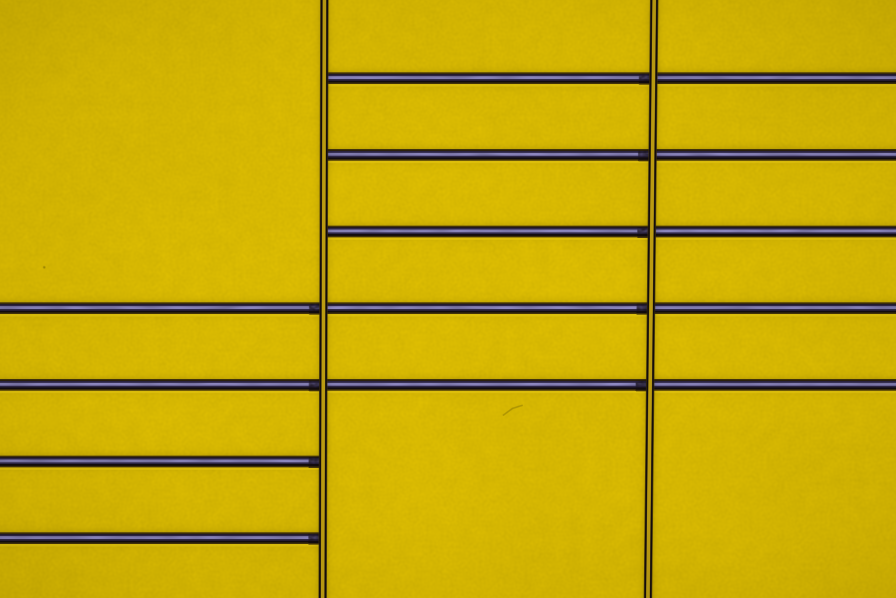
Reproduce this texture procedurally as a Shadertoy shader.

```glsl
const vec3 PANEL = vec3(0.832, 0.712, 0.008);
const vec3 LIP = vec3(0.88, 0.76, 0.06);
const vec3 STRIP = vec3(0.72, 0.60, 0.07);
const vec3 BROWN = vec3(0.25, 0.19, 0.04);
const vec3 BLACK = vec3(0.07, 0.045, 0.05);
const vec3 STEEL_DARK = vec3(0.17, 0.14, 0.26);
const vec3 STEEL_LIGHT = vec3(0.50, 0.48, 0.68);

const float RAIL_BASE = 0.357;      // height of the rail shared by all columns
const float RAIL_STEP = 0.1282;
const vec2 LEFT_RAILS = vec2(-2.0, 1.0);
const vec2 RIGHT_RAILS = vec2(0.0, 4.0);
const vec2 SEAM_BOTTOM = vec2(0.5395, 1.0835);
const vec2 SEAM_TOP = vec2(0.5425, 1.0940);
const float SEAM_GAP = 0.0047;      // strip centre to groove centre
const float GROOVE = 0.0013;        // half width of a groove
const float BRACKET = 0.024;        // length of the block ending each rail
const float VIGNETTE = 0.10;
const float GRAIN = 0.035;

vec2 hashGradient(vec2 p) {
    vec3 q = fract(vec3(p.xyx) * vec3(0.1031, 0.1030, 0.0973));
    q += dot(q, q.yzx + 33.33);
    return fract((q.xx + q.yz) * q.zy) * 2.0 - 1.0;
}

float gradientNoise(vec2 p) {
    vec2 i = floor(p), f = fract(p);
    vec2 u = f * f * f * (f * (f * 6.0 - 15.0) + 10.0);
    float a = dot(hashGradient(i), f);
    float b = dot(hashGradient(i + vec2(1, 0)), f - vec2(1, 0));
    float c = dot(hashGradient(i + vec2(0, 1)), f - vec2(0, 1));
    float d = dot(hashGradient(i + vec2(1, 1)), f - vec2(1, 1));
    return mix(mix(a, b, u.x), mix(c, d, u.x), u.y);
}

// Antialiased coverage of the interval lo..hi
float band(float x, float lo, float hi, float px) {
    return clamp((min(x + 0.5 * px, hi) - max(x - 0.5 * px, lo)) / px, 0.0, 1.0);
}

float segment(vec2 p, vec2 a, vec2 b) {
    vec2 v = b - a;
    return length(p - a - v * clamp(dot(p - a, v) / dot(v, v), 0.0, 1.0));
}

// Yellow paint with mottling, a speck and a scratch
vec3 paint(vec2 p, float px) {
    float tone = 1.0 + 0.02 * gradientNoise(p * 5.0) + 0.025 * gradientNoise(p * 38.0);
    tone += GRAIN * gradientNoise(p * 170.0);
    float scratch = min(segment(p, vec2(0.842, 0.306), vec2(0.857, 0.317)),
                        segment(p, vec2(0.857, 0.317), vec2(0.873, 0.322)));
    tone -= 0.18 * (1.0 - smoothstep(0.0, 0.001 + px, scratch));
    tone -= 0.25 * (1.0 - smoothstep(0.0, 0.002 + px, length(p - vec2(0.074, 0.553))));
    return PANEL * tone;
}

// Steel rail profile; d is the height above its axis
vec3 rail(vec3 col, float d, float toEnd, vec2 p, float px) {
    float block = 1.0 - smoothstep(BRACKET - px, BRACKET + px, toEnd);
    col *= 1.0 - 0.14 * exp(-max(abs(d) - 0.008, 0.0) / 0.005);
    col = mix(col, LIP, 0.7 * band(d, -0.0145, -0.0103, px));
    col = mix(col, BROWN, band(d, -0.0103 - 0.001 * block, 0.0092, px));
    col = mix(col, BLACK, band(d, -0.0078 - 0.001 * block, 0.0066, px));
    col = mix(col, STEEL_DARK, band(d, -0.0048, 0.0058, px));
    float wear = 1.0 + 0.25 * gradientNoise(p * vec2(22.0, 90.0));
    float shine = band(d, -0.0020, 0.0028, px) * (1.0 - 0.65 * block);
    col = mix(col, STEEL_LIGHT * wear, shine);
    float rough = 0.5 + gradientNoise(p * vec2(130.0, 210.0));
    return mix(col, BLACK, block * rough * 0.6 * band(d, -0.0080, 0.0070, px));
}

// Raised strip between two grooves; d is signed distance from its axis
vec3 seam(vec3 col, float d, float px) {
    float a = abs(d);
    col *= 1.0 - 0.20 * exp(-max(a - SEAM_GAP, 0.0) / 0.004);
    col = mix(col, STRIP, band(a, -1.0, SEAM_GAP, px));
    col = mix(col, BROWN, 0.75 * band(a, SEAM_GAP - 0.0018, SEAM_GAP + 0.0024, px));
    return mix(col, BLACK, band(a, SEAM_GAP - GROOVE, SEAM_GAP + GROOVE, px));
}

void mainImage(out vec4 fragColor, in vec2 fragCoord) {
    float px = 1.0 / iResolution.y;
    vec2 p = fragCoord * px;
    float aspect = iResolution.x * px;
    vec2 seams = mix(SEAM_BOTTOM, SEAM_TOP, p.y);

    // Column and its nearest rail
    bool isLeft = p.x < seams.x;
    vec2 span = isLeft ? LEFT_RAILS : RIGHT_RAILS;
    float row = clamp(round((p.y - RAIL_BASE) / RAIL_STEP), span.x, span.y);
    float height = p.y - RAIL_BASE - row * RAIL_STEP;
    float toEnd = isLeft ? seams.x - p.x : (p.x < seams.y ? seams.y - p.x : 1.0);

    vec3 col = paint(p, px);
    col = rail(col, height, toEnd, p, px);
    col = seam(col, p.x - seams.x, px);
    col = seam(col, p.x - seams.y, px);

    // Lens falloff towards the corners
    vec2 q = (p - vec2(0.5 * aspect, 0.5)) / vec2(0.5 * aspect, 0.5);
    col *= 1.02 - VIGNETTE * pow(0.5 * dot(q, q), 1.5);
    fragColor = vec4(clamp(col, 0.0, 1.0), 1.0);
}
```
